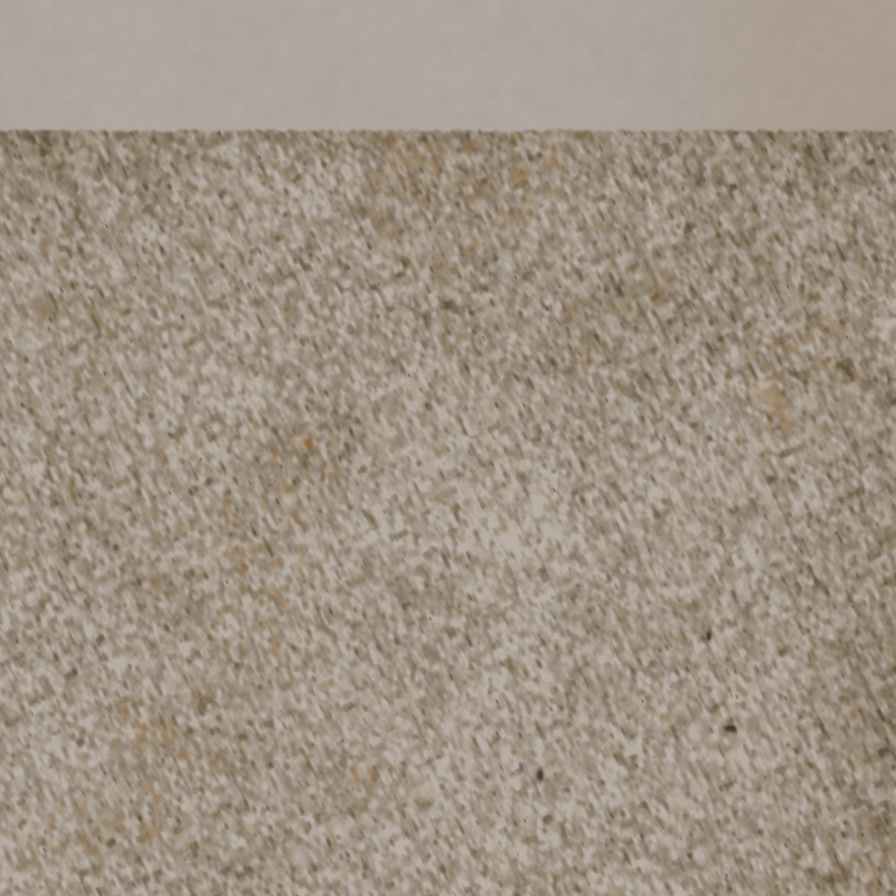
Write a WebGL 1 fragment shader that draws this texture.

```glsl
precision highp float;

uniform vec2 u_resolution;

const float EDGE_Y = 0.854;
const float EDGE_SOFTNESS = 0.003;
const float EDGE_WOBBLE = 0.003;
const vec2 GRAIN_SCALE = vec2(185.0, 112.0);
const float GRAIN_SLANT = -0.45;
const float GRAIN_CONTRAST = 1.3;
const float MEAN_TONE = 0.73;
const float PIT_DEPTH = 0.5;
const float STAIN_STRENGTH = 0.55;
const vec3 STONE_DARK = vec3(0.47, 0.417, 0.34);
const vec3 STONE_PALE = vec3(0.70, 0.662, 0.627);
const vec3 OCHRE = vec3(0.57, 0.45, 0.29);
const vec3 PIT_COLOR = vec3(0.22, 0.18, 0.13);
const vec3 LEDGE_LEFT = vec3(0.69, 0.65, 0.62);
const vec3 LEDGE_RIGHT = vec3(0.66, 0.61, 0.56);

float hash(vec2 p) {
    vec3 q = fract(vec3(p.xyx) * 0.1031);
    q += dot(q, q.yzx + 33.33);
    return fract((q.x + q.y) * q.z);
}

float noise(vec2 p) {
    vec2 i = floor(p);
    vec2 f = fract(p);
    f = f * f * (3.0 - 2.0 * f);
    float low = mix(hash(i), hash(i + vec2(1.0, 0.0)), f.x);
    float high = mix(hash(i + vec2(0.0, 1.0)), hash(i + 1.0), f.x);
    return mix(low, high, f.y);
}

float fbm(vec2 p) {
    float sum = 0.0;
    float amplitude = 0.533;
    for (int i = 0; i < 4; i++) {
        sum += amplitude * noise(p);
        p = mat2(1.6, 1.2, -1.2, 1.6) * p + 17.3;
        amplitude *= 0.5;
    }
    return sum;
}

// Soft round patch, one at its centre
float patchAt(vec2 p, vec2 center, vec2 radius) {
    vec2 d = (p - center) / radius;
    return exp(-dot(d, d));
}

vec2 rotate(vec2 p, float angle) {
    float c = cos(angle);
    float s = sin(angle);
    return vec2(c * p.x - s * p.y, s * p.x + c * p.y);
}

// Sparse dark holes, jittered inside a coarse grid
float darkHoles(vec2 p) {
    vec2 g = p * 30.0;
    vec2 cell = floor(g);
    vec2 jitter = 0.25 + 0.5 * vec2(hash(cell + 3.7), hash(cell + 51.2));
    vec2 d = rotate(fract(g) - jitter, GRAIN_SLANT) * vec2(1.5, 0.8);
    float radius = 0.05 + 0.07 * hash(cell + 91.0);
    float present = step(0.88, hash(cell + 23.0));
    return present * (1.0 - smoothstep(radius * 0.2, radius * 1.7, length(d)));
}

vec3 stone(vec2 p) {
    // Slanted grain, stretched along its length
    vec2 q = rotate(p, GRAIN_SLANT) * GRAIN_SCALE + 200.0;
    float grain = 0.7 * noise(q) + 0.3 * noise(rotate(q, 0.5) * 1.6 + 41.0);
    float pits = smoothstep(0.66, 0.95, noise(q * 0.85 + 83.0));
    float clouds = fbm(p * 6.0 + 5.0) - 0.5;
    float mottle = fbm(p * 26.0 + 60.0) - 0.5;

    // Broad pale and shaded areas
    float pale = patchAt(p, vec2(0.25, 0.56), vec2(0.06, 0.08))
        + patchAt(p, vec2(0.58, 0.41), vec2(0.13, 0.07))
        + 0.7 * patchAt(p, vec2(0.47, 0.20), vec2(0.16, 0.14))
        + 0.5 * patchAt(p, vec2(0.10, 0.15), vec2(0.15, 0.12));
    float shade = patchAt(p, vec2(0.02, 0.83), vec2(0.20, 0.08))
        + patchAt(p, vec2(0.95, 0.76), vec2(0.26, 0.18))
        + 0.9 * patchAt(p, vec2(1.0, 0.22), vec2(0.15, 0.30));
    float underEdge = exp(-max(EDGE_Y - p.y, 0.0) / 0.022);

    float tone = MEAN_TONE + GRAIN_CONTRAST * (grain - 0.5) - PIT_DEPTH * pits
        + 0.4 * clouds + 0.35 * mottle + 0.14 * pale - 0.2 * shade - 0.34 * underEdge;
    vec3 color = mix(STONE_DARK, STONE_PALE, clamp(tone, -0.35, 1.12));

    // Ochre stains, carried by single grains
    float stain = patchAt(p, vec2(0.60, 0.82), vec2(0.05, 0.04))
        + patchAt(p, vec2(0.89, 0.56), vec2(0.04, 0.07))
        + 0.7 * patchAt(p, vec2(0.29, 0.36), vec2(0.07, 0.10))
        + 0.8 * patchAt(p, vec2(0.40, 0.115), vec2(0.035, 0.025))
        + patchAt(p, vec2(0.11, 0.075), vec2(0.06, 0.03))
        + 0.5 * smoothstep(0.05, 0.3, -clouds);
    float fleck = smoothstep(0.45, 0.9, noise(q * 0.8 + 130.0));
    color = mix(color, OCHRE, STAIN_STRENGTH * min(stain + 0.4, 1.0) * (0.15 + 0.85 * fleck));

    // One vivid rusty grain, left of centre
    color = mix(color, vec3(0.60, 0.39, 0.20), 0.8 * patchAt(p, vec2(0.344, 0.506), vec2(0.006)));

    // Holes, with the deepest at the lower right
    float holes = 0.4 * darkHoles(p)
        + patchAt(p, vec2(0.814, 0.187), vec2(0.007, 0.004))
        + patchAt(p, vec2(0.791, 0.290), vec2(0.003, 0.006))
        + patchAt(p, vec2(0.603, 0.135), vec2(0.004, 0.007));
    return mix(color, PIT_COLOR, min(holes, 0.85));
}

vec3 ledge(vec2 p) {
    vec3 color = mix(LEDGE_LEFT, LEDGE_RIGHT, smoothstep(0.6, 1.05, p.x));
    float texture = noise(p * 130.0) + noise(p * 60.0 + 9.0) - 1.0;
    return color + 0.012 * texture + 0.015 * (fbm(p * 8.0) - 0.5);
}

void main() {
    vec2 p = gl_FragCoord.xy / u_resolution;
    float edge = EDGE_Y + EDGE_WOBBLE * (noise(vec2(p.x * 170.0, 4.0)) - 0.5);
    float above = smoothstep(edge - EDGE_SOFTNESS, edge + EDGE_SOFTNESS, p.y);
    gl_FragColor = vec4(mix(stone(p), ledge(p), above), 1.0);
}
```
